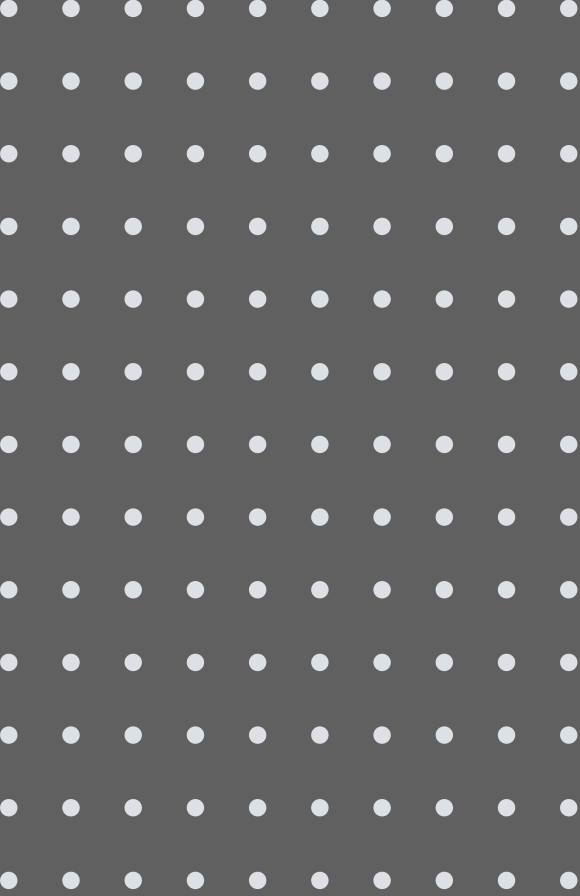
Write a Shadertoy shader that draws this pattern.

```glsl
// Pale round dots on a flat grey ground, in a square-on grid of 10 by 13.
// The plane is folded into equal cells measured from the top left dot,
// and each cell draws one antialiased disc. Lengths are in canvas heights.

#define DOT_PITCH    vec2(0.06944, 0.0811)
#define FIRST_DOT    vec2(0.0098, 0.0094)
#define DOT_RADIUS   0.0097
#define EDGE_PIXELS  1.3
#define GROUND_COLOR vec3(0.378, 0.378, 0.378)
#define DOT_COLOR    vec3(0.868, 0.878, 0.895)

// Offset from the nearest dot centre of the repeating grid.
vec2 offsetFromDot(vec2 point) {
    vec2 cell = (point - FIRST_DOT) / DOT_PITCH;
    return (fract(cell + 0.5) - 0.5) * DOT_PITCH;
}

// Signed distance to a disc centred on zero.
float discDistance(vec2 point, float radius) {
    return length(point) - radius;
}

void mainImage(out vec4 fragColor, in vec2 fragCoord) {
    // Measure from the top left corner, where the grid starts.
    vec2 point = vec2(fragCoord.x, iResolution.y - fragCoord.y) / iResolution.y;

    // Soft coverage of the dot over about one pixel.
    float halfEdge = 0.5 * EDGE_PIXELS / iResolution.y;
    float distanceToDot = discDistance(offsetFromDot(point), DOT_RADIUS);
    float coverage = 1.0 - smoothstep(-halfEdge, halfEdge, distanceToDot);

    fragColor = vec4(mix(GROUND_COLOR, DOT_COLOR, coverage), 1.0);
}
```
